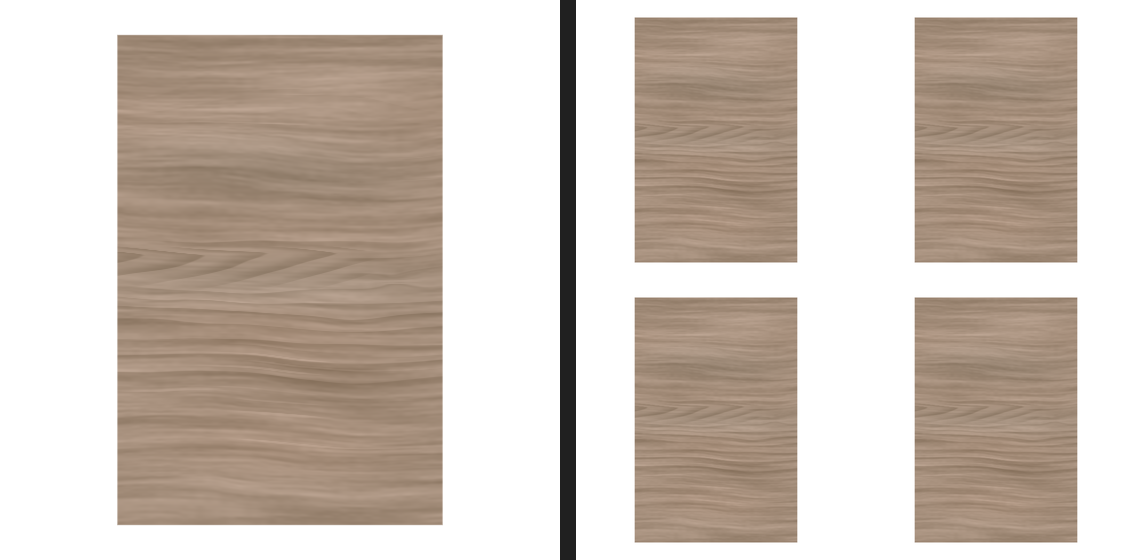
Left: one tile. Right: repeated 2 by 2.
Write a WebGL 2 fragment shader that draws this texture.

```glsl
#version 300 es
precision highp float;
// A upright panel of pale walnut veneer with horizontal grain on a white ground.
// Stretched, wrapping value noise gives the streaks; a warped sawtooth gives the
// growth rings, and a skewed hyperbola gives the row of pointed arches.

#define PANEL_CENTER vec2(0.5, 0.5)
#define PANEL_HALF   vec2(0.2904, 0.4375)
#define DARK_WOOD    vec3(0.530, 0.448, 0.368)
#define LIGHT_WOOD   vec3(0.742, 0.650, 0.580)
#define BASE_TONE    0.56
#define RING_COUNT   36.0
#define RING_DEPTH   0.34
#define ARCH_TIP_Y   0.547
#define ARCH_COUNT   9.0
#define ARCH_DEPTH   0.36
#define KNOT         vec2(0.705, 0.498)
#define EDGE_SOFT    0.0016

uniform vec2 u_resolution;
out vec4 fragColor;

float hash(ivec2 cell, int seed) {
    uint h = uint(cell.x) * 374761393u + uint(cell.y) * 668265263u + uint(seed) * 974711u;
    h = (h ^ (h >> 13)) * 1274126177u;
    h = (h ^ (h >> 16)) * 2246822519u;
    return float((h ^ (h >> 15)) & 65535u) / 65535.0;
}

// Value noise in -0.5..0.5 that wraps after one unit; cells are whole numbers.
float noise(vec2 p, vec2 cells, int seed) {
    vec2 g = p * cells;
    vec2 f = fract(g);
    f = f * f * (3.0 - 2.0 * f);
    ivec2 a = ivec2(mod(floor(g), cells));
    ivec2 b = ivec2(mod(floor(g) + 1.0, cells));
    float low = mix(hash(a, seed), hash(ivec2(b.x, a.y), seed), f.x);
    float high = mix(hash(ivec2(a.x, b.y), seed), hash(b, seed), f.x);
    return mix(low, high, f.y) - 0.5;
}

// Darkens slowly, then ends in a crisp but smoothed edge.
float ringLine(float phase) {
    float s = fract(phase);
    return smoothstep(0.25, 0.90, s) * (1.0 - smoothstep(0.90, 1.0, s));
}

// Bends the grain gently and lifts it around the knot.
vec2 bendGrain(vec2 p) {
    vec2 q = p;
    q.y += 0.030 * noise(p, vec2(3.0, 7.0), 1) + 0.006 * noise(p, vec2(11.0, 28.0), 2);
    vec2 k = (p - KNOT) / vec2(0.035, 0.016);
    q.y += 0.011 * exp(-dot(k, k)) * sign(k.y) * smoothstep(0.0, 0.4, abs(k.y));
    return q;
}

float streaks(vec2 q) {
    float t = 0.36 * noise(q, vec2(2.0, 15.0), 3);
    t += 0.36 * noise(q, vec2(3.0, 58.0), 4);
    t += 0.34 * noise(q, vec2(5.0, 136.0), 5);
    t += 0.22 * noise(q, vec2(14.0, 240.0), 6);
    return t + 0.10 * noise(q, vec2(70.0, 250.0), 7);
}

float rings(vec2 p, vec2 q) {
    float phase = q.y * RING_COUNT + 3.2 * noise(q, vec2(2.0, 6.0), 8)
                + 0.9 * noise(q, vec2(5.0, 21.0), 9);
    float strength = smoothstep(-0.20, 0.30, noise(p, vec2(2.0, 11.0), 10));
    return strength * ringLine(phase);
}

// Nested arches pointing right: steep above the tip, long and shallow below.
float arches(vec2 p, vec2 q) {
    float dy = p.y - ARCH_TIP_Y + 0.010 * noise(p, vec2(6.0, 12.0), 11);
    float slope = mix(4.5, 11.0, smoothstep(-0.006, 0.006, dy));
    float reach = p.x + length(vec2(slope * dy, 0.025));
    reach += 0.035 * noise(q, vec2(7.0, 40.0), 12);
    return ringLine(reach * ARCH_COUNT + 0.35);
}

float archZone(vec2 p) {
    float rows = smoothstep(-0.075, -0.025, p.y - ARCH_TIP_Y)
               * (1.0 - smoothstep(0.006, 0.016, p.y - ARCH_TIP_Y));
    return rows * (1.0 - smoothstep(0.58, 0.70, p.x));
}

// Sparse thin pale threads.
float threads(vec2 q) {
    float t = noise(q, vec2(4.0, 170.0), 13) + 0.5 * noise(q, vec2(2.0, 9.0), 14);
    return smoothstep(0.38, 0.60, t);
}

vec3 wood(vec2 p) {
    vec2 q = bendGrain(p);
    float zone = archZone(p);
    float tone = BASE_TONE + streaks(q) * (1.0 - 0.45 * zone);
    tone -= RING_DEPTH * rings(p, q) * (1.0 - zone);
    tone -= ARCH_DEPTH * arches(p, q) * zone;
    tone += 0.22 * threads(q) * (1.0 - zone);
    tone += 0.05 * sin(6.28318 * (p.y - 0.2));
    vec3 color = mix(DARK_WOOD, LIGHT_WOOD, clamp(tone, -0.1, 1.1));
    // Slow drift between rosy and grey brown.
    return color + vec3(0.020, 0.0, -0.008) * noise(q, vec2(2.0, 10.0), 15);
}

void main() {
    vec2 p = gl_FragCoord.xy / u_resolution;
    vec2 outside = abs(p - PANEL_CENTER) - PANEL_HALF;
    float panel = 1.0 - smoothstep(-EDGE_SOFT, EDGE_SOFT, max(outside.x, outside.y));
    fragColor = vec4(mix(vec3(1.0), wood(p), panel), 1.0);
}
```
